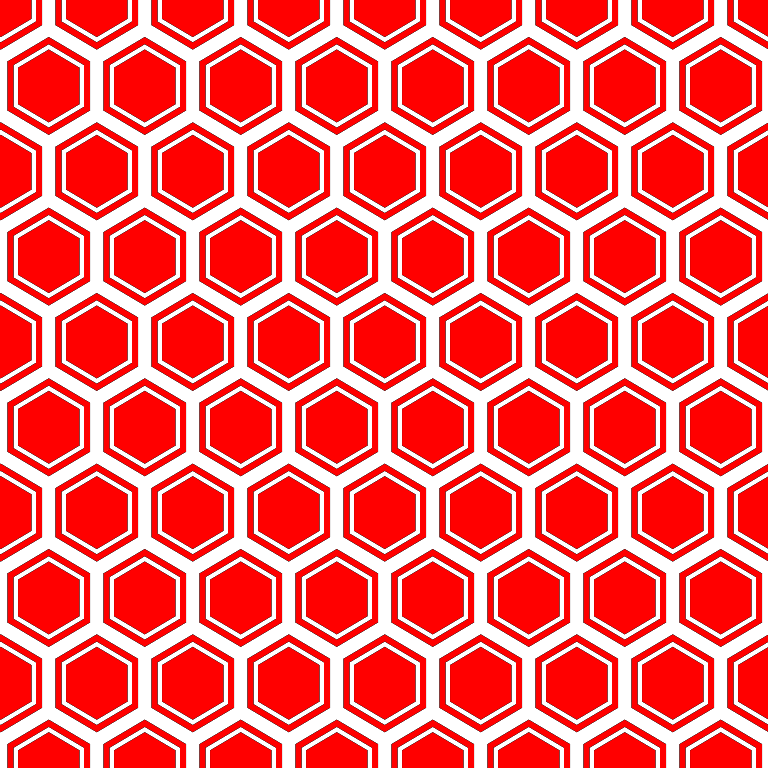
Reproduce this pattern procedurally as a three.js fragment shader.

```glsl
// Honeycomb of red hexagons on white, each inset with a thin white outline.
varying vec2 vUv;

const vec3 RED = vec3(1.0, 0.0, 0.0);
const vec3 WHITE = vec3(1.0);

const float COLUMNS = 8.0;
const float ROWS = 9.0;
const float ROW_HEIGHT = 0.8660254; // row spacing of a regular honeycomb of pitch 1
const vec2 OFFSET = vec2(0.001, -0.0008);

// Apothems, in units of the column pitch
const float HEXAGON = 0.430;
const float LINE_OUTER = 0.367;
const float LINE_INNER = 0.320;

// Position relative to the nearest hexagon centre
vec2 honeycombCell(vec2 p) {
  vec2 period = vec2(1.0, 2.0 * ROW_HEIGHT);
  vec2 halfPeriod = 0.5 * period;
  vec2 evenRow = mod(p + vec2(0.0, halfPeriod.y), period) - halfPeriod;
  vec2 oddRow = mod(p + vec2(halfPeriod.x, 0.0), period) - halfPeriod;
  return dot(evenRow, evenRow) < dot(oddRow, oddRow) ? evenRow : oddRow;
}

// Apothem of the pointy-topped hexagon that passes through p
float hexagonRadius(vec2 p) {
  p = abs(p);
  return max(p.x, dot(p, vec2(0.5, ROW_HEIGHT)));
}

// Smoothed coverage of the region within an apothem
float inside(float radius, float apothem, float blur) {
  return clamp((apothem - radius) / blur + 0.5, 0.0, 1.0);
}

// Squared weights leave a slightly dark fringe where the colours meet
vec3 fringedMix(vec3 a, vec3 b, float t) {
  return a * (1.0 - t) * (1.0 - t) + b * t * t;
}

void main() {
  vec2 p = (vUv - OFFSET) * vec2(COLUMNS, ROWS * ROW_HEIGHT);
  float blur = max(fwidth(p.x), 1e-5);
  float radius = hexagonRadius(honeycombCell(p));

  // Solid hexagon minus its inset outline
  float outline = inside(radius, LINE_OUTER, blur) - inside(radius, LINE_INNER, blur);
  float fill = inside(radius, HEXAGON, blur) - outline;

  gl_FragColor = vec4(fringedMix(WHITE, RED, fill), 1.0);
}
```
